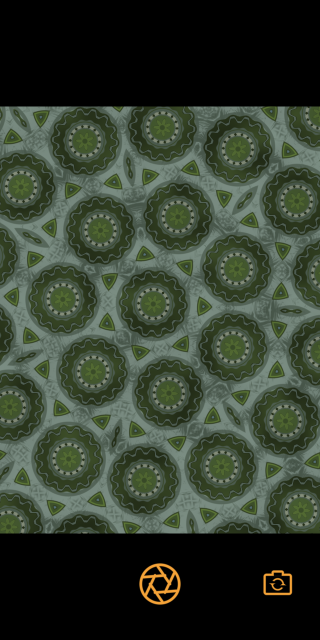
A Shadertoy shader for this pattern:

```glsl
#define FOLD 7.0
#define SPACING 0.283
#define TILT -0.50
#define CENTER vec2(0.479, 1.05)
#define DISC 0.105
#define TEETH 14.0
#define STREAKS 85.0
#define WEAR 0.35
#define STROKE 0.0036

const float TAU = 6.2831853;
const vec3 LIGHT = vec3(0.46, 0.53, 0.49);
const vec3 MID = vec3(0.29, 0.35, 0.30);
const vec3 DARK = vec3(0.18, 0.23, 0.12);
const vec3 GREEN = vec3(0.26, 0.34, 0.18);
const vec3 LIME = vec3(0.36, 0.46, 0.21);
const vec3 BLUE = vec3(0.33, 0.43, 0.46);
const vec3 ORANGE = vec3(0.96, 0.64, 0.22);

float hash(vec2 p) {
    vec3 h = fract(p.xyx * 0.1031);
    h += dot(h, h.yzx + 33.33);
    return fract((h.x + h.y) * h.z);
}

float noise(vec2 p) {
    vec2 i = floor(p), f = fract(p);
    f *= f * (3.0 - 2.0 * f);
    return mix(mix(hash(i), hash(i + vec2(1, 0)), f.x),
               mix(hash(i + vec2(0, 1)), hash(i + 1.0), f.x), f.y);
}

float fbm(vec2 p) {
    return 0.55 * noise(p) + 0.3 * noise(p * 2.1 + 7.0) + 0.15 * noise(p * 4.3 + 3.0);
}

vec2 turn(vec2 p, float a) {
    float c = cos(a), s = sin(a);
    return vec2(c * p.x - s * p.y, s * p.x + c * p.y);
}

float cover(float d) {
    float w = 1.2 / iResolution.y;
    return smoothstep(w, -w, d);
}

float box(vec2 p, vec2 halfSize, float radius) {
    vec2 q = abs(p) - halfSize + radius;
    return length(max(q, 0.0)) + min(max(q.x, q.y), 0.0) - radius;
}

float segment(vec2 p, vec2 a, vec2 b) {
    p -= a; b -= a;
    return length(p - b * clamp(dot(p, b) / dot(b, b), 0.0, 1.0));
}

// Step from medallion to medallion; the flat plane leaves seams between wedges
vec2 nearestMedallion(vec2 p) {
    float wedge = TAU / FOLD;
    for (int i = 0; i < 7; i++) {
        vec2 q = turn(p, -round(atan(p.y, p.x) / wedge) * wedge);
        if (q.x < 0.5 * SPACING) break;
        p = vec2(SPACING - q.x, -q.y);
    }
    return p;
}

vec3 ornament(vec2 p) {
    vec2 q = nearestMedallion(turn(p - CENTER, -TILT));
    float r = length(q), a = atan(q.y, q.x), wedge = TAU / FOLD;
    float t = abs(a / wedge - round(a / wedge));
    float wear = noise(p * 14.0) - 0.5;

    // Streaked strands with chevrons between neighbours
    float n = fbm(vec2(t * 7.0 + wear, r * STREAKS + 3.0 * cos(t * TAU) + 2.0 * wear));
    vec3 col = mix(MID, LIGHT, smoothstep(0.22, 0.62, n + WEAR * wear));
    float chevron = 0.5 + 0.5 * cos(r * 420.0 + t * 45.0);
    col = mix(col, MID * 0.9, 0.65 * chevron * smoothstep(0.22, 0.05, t) * smoothstep(0.122, 0.14, r));
    col = mix(col, MID, 0.8 * cover(abs(r - 0.110 - 0.003 * wear) - 0.006));

    // Curved triangle in each gap
    float corner = (floor(a / wedge) + 0.5) * wedge;
    vec2 v = turn(q, -corner) - vec2(0.5 * SPACING / cos(0.5 * wedge) + 0.004, 0.0);
    float va = atan(v.y, -v.x);
    va -= round(va * 3.0 / TAU) * TAU / 3.0;
    float tri = length(v) * (cos(va) + 0.13 * va * va) - 0.021;
    col = mix(col, DARK, cover(tri - 0.003));
    col = mix(col, LIME, cover(tri));
    col = mix(col, GREEN * 0.9, cover(tri + 0.004));
    col = mix(col, DARK, cover(length(v) - 0.0105));
    col = mix(col, BLUE, cover(length(v) - 0.0075));

    // Dark disc with a toothed ribbon
    float tooth = abs(fract(a * TEETH / TAU) - 0.5) * 2.0;
    float rim = DISC + 0.003 * cos(a * TEETH);
    col = mix(col, DARK * (1.0 + 0.5 * wear), cover(r - rim));
    float ribbon = abs(r - 0.084 - 0.016 * smoothstep(0.2, 0.8, tooth));
    col = mix(col, DARK * 0.6, cover(ribbon - 0.0048));
    col = mix(col, mix(MID, LIGHT, 0.3 * n), cover(ribbon - 0.0032));

    // Scalloped collar, beads and flower core
    col = mix(col, MID, cover(r - 0.066 - 0.002 * cos(a * TEETH)));
    col = mix(col, DARK * 1.15, cover(abs(r - 0.060) - 0.0012));
    col = mix(col, LIGHT * vec3(1.1, 1.02, 0.95), cover(abs(r - 0.046) - 0.005 + 0.002 * tooth));
    float bead = abs(r - 0.046) + (1.0 - tooth) * 0.011 - 0.005;
    col = mix(col, DARK * 0.8, cover(bead));
    col = mix(col, GREEN, cover(r - 0.038));
    float petal = r - 0.021 - 0.008 * cos(a * FOLD);
    col = mix(col, LIME * 0.92, 0.7 * cover(petal));
    col = mix(col, DARK, 0.6 * cover(abs(petal) - 0.001));
    col = mix(col, GREEN * 0.85, cover(r - 0.008));
    return col * (1.0 + 0.3 * WEAR * wear);
}

// Ring with six straight blades
float shutterIcon(vec2 p) {
    float d = abs(length(p) - 0.060);
    for (int i = 0; i < 6; i++) {
        vec2 q = turn(p, float(i) * TAU / 6.0);
        d = min(d, segment(q, vec2(0.031, 0.0), vec2(-0.0115, 0.0736) * 0.79));
    }
    return d - STROKE * 1.2;
}

// Camera outline around two chasing arrows
float flipIcon(vec2 p) {
    float body = min(box(p, vec2(0.041, 0.030), 0.006), box(p - vec2(0, 0.031), vec2(0.016, 0.009), 0.004));
    float arc = max(abs(length(p) - 0.017) - 0.0025, 0.006 - abs(p.y + 0.3 * p.x));
    vec2 q = p.x < 0.0 ? -p : p;
    float head = max(abs(q.x - 0.017) * 0.8 + q.y - 0.004, -q.y - 0.003);
    return min(abs(body) - STROKE, min(arc, head));
}

void mainImage(out vec4 fragColor, in vec2 fragCoord) {
    vec3 col = vec3(0.0);
    for (int i = 0; i < 4; i++) {
        vec2 offset = vec2(i & 1, i >> 1) * 0.5 - 0.25;
        vec2 p = 2.0 * (fragCoord + offset) / iResolution.y;
        vec3 s = abs(p.y - 1.0) < 2.0 / 3.0 ? ornament(p) : vec3(0.0);
        float icons = min(shutterIcon(p - vec2(0.5, 0.175)), flipIcon(p - vec2(0.868, 0.174)));
        col += 0.25 * mix(s, ORANGE, cover(icons));
    }
    fragColor = vec4(col, 1.0);
}
```
